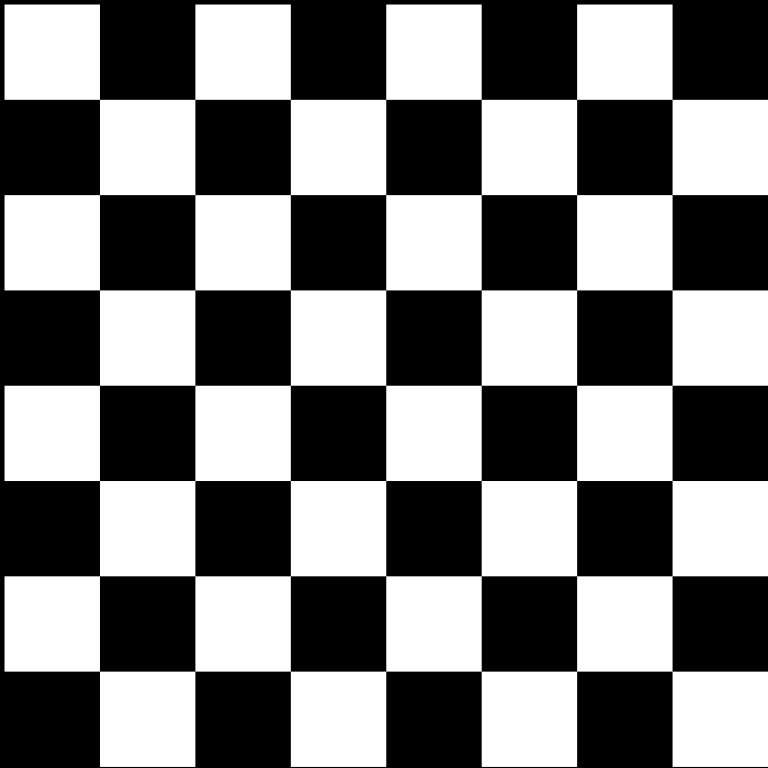
A Shadertoy shader for this pattern:

```glsl
// Black and white checkerboard of eight by eight squares, with a thin black
// margin at the left, top and bottom. Each axis is a smoothed square wave;
// the product of the two waves gives the squares.

const vec3 BLACK = vec3(0.0);
const vec3 WHITE = vec3(1.0);
const float SQUARES = 8.0;                     // squares across and down
const vec2 BOARD_START = vec2(0.0059, 0.0059); // left and top margins
const vec2 BOARD_END = vec2(1.0, 0.9986);      // right and bottom limits

// Square wave of period 2: +1 on even squares, -1 on odd ones.
// The triangle wave is the signed distance to the nearest edge.
vec2 squareWave(vec2 p, vec2 pixel) {
    vec2 edgeDistance = 0.5 - abs(mod(p + 0.5, 2.0) - 1.0);
    return clamp(2.0 * edgeDistance / pixel, -1.0, 1.0);
}

// Share of white in a pixel of the endless checker pattern.
float checker(vec2 p, vec2 pixel) {
    vec2 wave = squareWave(p, pixel);
    return 0.5 + 0.5 * wave.x * wave.y;
}

// Share of a pixel that lies inside the square from 0 to size.
float boxCoverage(vec2 p, float size, vec2 pixel) {
    vec2 inside = clamp(min(p, size - p) / pixel + 0.5, 0.0, 1.0);
    return inside.x * inside.y;
}

void mainImage(out vec4 fragColor, in vec2 fragCoord) {
    // Board coordinates: one unit per square, counted from the top left
    vec2 uv = fragCoord / iResolution.xy;
    vec2 squareSize = (BOARD_END - BOARD_START) / SQUARES;
    vec2 board = (vec2(uv.x, 1.0 - uv.y) - BOARD_START) / squareSize;
    vec2 pixel = 1.0 / (iResolution.xy * squareSize);

    // Hold the pattern at the rim, so only the margin mask fades there
    vec2 held = clamp(board, 0.5 * pixel, SQUARES - 0.5 * pixel);
    float white = checker(held, pixel) * boxCoverage(board, SQUARES, pixel);

    fragColor = vec4(mix(BLACK, WHITE, white), 1.0);
}
```
